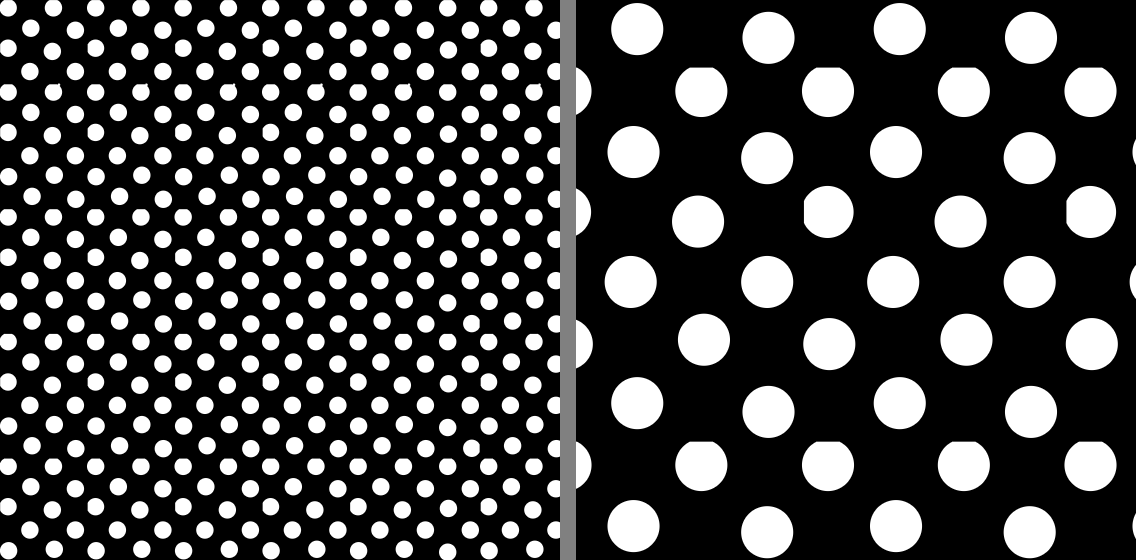
Left, the full canvas; right, a detail of the centre.
Give the GLSL for this pattern, as a WebGL 2 fragment shader.

```glsl
#version 300 es
precision highp float;
// Staggered white polka dots on black, placed slightly unevenly.
// Dots sit in blocks of two columns by three rows with fixed offsets; each
// pixel visits the nearby cells and keeps the closest dot's distance.

uniform vec2 u_resolution;
out vec4 fragColor;

const vec3 BACKGROUND = vec3(0.0);
const vec3 DOT_COLOR = vec3(1.0);

// Lengths are in layout units: UNITS of them span the canvas, y runs down.
const float UNITS = 768.0;
const float RADIUS = 11.9;
const vec2 CELL = vec2(60.0, 57.5);
const int COLUMNS = 13;
const int ROWS = 14;

// Blocks: regular ones, plus a seam column and a shortened top band.
const int SEAM_COLUMN = 10;
const int TOP_ROWS = 4;
const vec2 BLOCK_SIZE = vec2(120.0, 171.0);
const vec2 BLOCK_START = vec2(11.0, 242.3);
const float SEAM_X = 614.0;
const float AFTER_SEAM_X = 670.0;
const float TOP_START = -44.5;
const float TOP_PERIOD = 115.5;

// Offsets inside a block, [left, right, seam column], one value per row kind.
const vec3 MAIN_X[3] = vec3[3](vec3(0.8, 0.2, 0.0), vec3(63.5, 62.3, 60.8), vec3(0.0, 0.0, 1.0));
const vec3 MAIN_Y[3] = vec3[3](vec3(0.0, 55.3, 110.6), vec3(-2.0, 55.3, 115.0), vec3(2.0, 55.3, 113.0));
const vec3 STAGGER_X[3] = vec3[3](vec3(33.0, 31.3, 30.0), vec3(93.0, 92.4, 92.4), vec3(33.0, 31.0, 31.0));
const vec3 STAGGER_Y[3] = vec3[3](vec3(27.0, 83.2, 142.6), vec3(31.0, 86.0, 142.6), vec3(30.5, 86.0, 142.6));

// Small flaws in the dot outlines.
const float SIDE_CUT = 10.8;
const float TOP_CUT = 10.7;
const vec2 NUB_OFFSET = vec2(7.5, -10.0);
const float NUB_RADIUS = 1.8;

// Column kind: 0 left, 1 right, 2 seam.
int columnKind(int column) {
    if (column == SEAM_COLUMN) return 2;
    return column < SEAM_COLUMN ? column % 2 : (column - SEAM_COLUMN - 1) % 2;
}

// Row kind 0..2; the top band only uses kinds 1 and 2.
int rowKind(int row) {
    return row < TOP_ROWS ? 1 + row % 2 : (row - TOP_ROWS) % 3;
}

vec2 blockOrigin(int column, int row) {
    float x = column < SEAM_COLUMN ? BLOCK_START.x + BLOCK_SIZE.x * float(column / 2)
            : column == SEAM_COLUMN ? SEAM_X : AFTER_SEAM_X;
    float y = row < TOP_ROWS ? TOP_START + TOP_PERIOD * float(row / 2)
            : BLOCK_START.y + BLOCK_SIZE.y * float((row - TOP_ROWS) / 3);
    return vec2(x, y);
}

// Signed distance to one dot, with its flattened sides and nub.
float dotDistance(vec2 p, int column, int row, bool staggered) {
    int c = columnKind(column);
    int r = rowKind(row);
    vec2 offset = staggered ? vec2(STAGGER_X[c][r], STAGGER_Y[c][r])
                            : vec2(MAIN_X[c][r], MAIN_Y[c][r]);
    vec2 q = p - blockOrigin(column, row) - offset;
    float d = length(q) - RADIUS;
    if (staggered) {
        if (c == 2 && r == 0) d = max(d, q.x - SIDE_CUT);
    } else {
        if (c == 0 && r == 2) d = max(d, -q.x - SIDE_CUT);
        if (r == 1) d = max(d, -q.y - TOP_CUT);
        if (c == 1 && row == 2) d = min(d, length(q - NUB_OFFSET) - NUB_RADIUS);
    }
    return d;
}

void main() {
    vec2 p = gl_FragCoord.xy / u_resolution * UNITS;
    p.y = UNITS - p.y;
    ivec2 cell = ivec2(floor(p / CELL));

    // Closest dot among the neighbouring cells
    float d = UNITS;
    for (int dy = -1; dy <= 1; dy++) {
        for (int dx = -1; dx <= 1; dx++) {
            int column = cell.x + dx;
            int row = cell.y + dy;
            if (column < 0 || row < 0 || column >= COLUMNS || row >= ROWS) continue;
            d = min(d, dotDistance(p, column, row, false));
            d = min(d, dotDistance(p, column, row, true));
        }
    }

    // One-pixel edge smoothing
    float pixel = UNITS / min(u_resolution.x, u_resolution.y);
    float coverage = clamp(0.5 - d / pixel, 0.0, 1.0);
    fragColor = vec4(mix(BACKGROUND, DOT_COLOR, coverage), 1.0);
}
```
